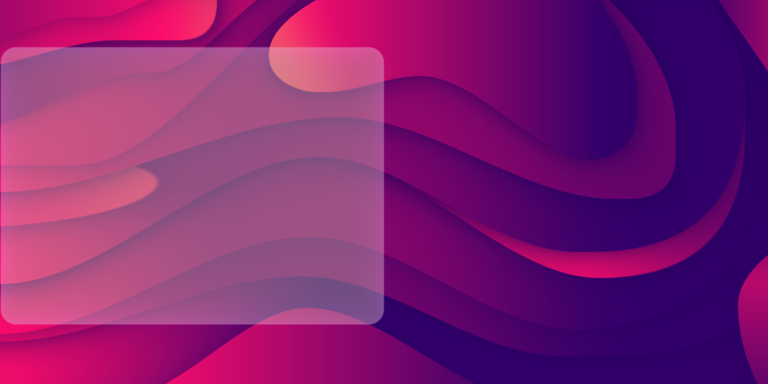
Write a WebGL 1 fragment shader that draws this background.

```glsl
precision highp float;
// Flowing pink and violet paper waves behind a frosted glass panel.
uniform vec2 u_resolution;

const vec3 PINK = vec3(1.0, 0.05, 0.42);
const vec3 CORAL = vec3(0.93, 0.33, 0.42);
const vec3 VIOLET = vec3(0.2, 0.0, 0.415);
const vec3 SHADOW = vec3(0.13, 0.0, 0.36);

// Smooth maximum: rounds the corner where two borders meet.
float smax(float a, float b, float k) {
  float h = clamp(0.5 + 0.5 * (a - b) / k, 0.0, 1.0);
  return mix(b, a, h) + k * h * (1.0 - h);
}

// Eased height from point a to point b.
float rise(float x, vec2 a, vec2 b) {
  return mix(a.y, b.y, smoothstep(a.x, b.x, x));
}

// Region above a wave (start, crest, trough), closed by a bent right wall.
float bowl(vec2 p, vec2 start, vec2 crest, vec2 trough, vec2 wall, float k) {
  float height = rise(p.x, start, crest) + rise(p.x, vec2(crest.x, 0.0), vec2(trough.x, trough.y - crest.y));
  float bend = max(p.y - wall.y, 0.0);
  return smax(height - p.y, p.x - wall.x + 1.5 * bend * bend, k);
}

// Pink at the left, a middle tone, then the end tone at the right.
vec3 ramp(float x, float middle, float end) {
  float t = middle * smoothstep(-0.05, 0.65, x) + (end - middle) * smoothstep(0.95, 1.7, x);
  return mix(PINK, VIOLET, t);
}

vec3 blend(float t) {
  return mix(PINK, VIOLET, clamp(t, 0.0, 1.0));
}

// Lays a sheet over the colour below, with a soft shadow outside its edge.
vec3 sheet(vec3 below, float d, vec3 fill, float shade) {
  float px = 1.0 / u_resolution.y;
  below = mix(below, SHADOW, shade * exp(-max(d, 0.0) / 0.035));
  return mix(fill, below, smoothstep(-px, px, d));
}

void main() {
  vec2 p = gl_FragCoord.xy / u_resolution * vec2(2.0, 1.0);
  float x = p.x;
  float y = p.y;
  float d;

  // Base and the hump at the bottom
  vec3 col = blend(x * 1.25 - 0.05);
  d = y - rise(x, vec2(0.3, -0.04), vec2(0.8, 0.198)) + rise(x, vec2(0.8, 0.0), vec2(1.4, 0.24));
  vec3 hump = blend((x - 0.35) / 1.0);

  // Nested waves, from the lowest to the topmost
  col = sheet(col, bowl(p, vec2(0.0, 0.11), vec2(0.79, 0.28), vec2(1.46, 0.073), vec2(2.1, 1.0), 0.5),
    ramp(x, 0.7, 1.0), 0.35);
  col = sheet(col, d, hump, 0.2);
  col = sheet(col, bowl(p, vec2(0.0, 0.13), vec2(0.807, 0.383), vec2(1.51, 0.14), vec2(1.97, 1.0), 0.5),
    ramp(x, 0.6, 1.0), 0.3);
  col = sheet(col, bowl(p, vec2(0.0, 0.26), vec2(0.83, 0.591), vec2(1.56, 0.276), vec2(1.94, 0.75), 0.38),
    blend(0.08 + 0.75 * smoothstep(0.0, 0.6, abs(x - 1.5))), 0.25);
  col = sheet(col, bowl(p, vec2(0.0, 0.26), vec2(0.83, 0.591), vec2(1.5, 0.344), vec2(1.94, 0.75), 0.4),
    ramp(x, 0.62, 1.0), 0.5);

  // Pink tongue at the left
  d = (length((p - vec2(0.0, 0.5 + 0.06 * x)) / vec2(0.41, 0.09)) - 1.0) * 0.09;
  col = sheet(col, d, mix(PINK, CORAL, 0.4 * smoothstep(0.1, 0.4, x)), 0.45);

  col = sheet(col, bowl(p, vec2(0.0, 0.5), vec2(0.885, 0.695), vec2(1.6, 0.482), vec2(1.76, 0.66), 0.12),
    ramp(x, 0.52, 0.74), 0.5);

  // Folds at the upper left
  col = sheet(col, rise(x, vec2(0.2, 0.57), vec2(1.0, 1.1)) - y, blend(0.1 + 0.6 * x), 0.35);
  d = rise(x, vec2(-0.1, 0.66), vec2(0.38, 0.81)) + rise(x, vec2(0.4, 0.0), vec2(0.78, 0.24)) - y;
  col = sheet(col, d, blend(0.65 - 0.6 * x), 0.35);
  d = smax(rise(x, vec2(-0.1, 0.82), vec2(0.3, 0.895)) - y, x - 0.565, 0.1);
  col = sheet(col, d, mix(blend(0.25 - 0.6 * x), CORAL, 0.6 * smoothstep(0.4, 0.58, x)), 0.5);
  d = rise(x, vec2(-0.05, 0.89), vec2(0.2, 0.955)) + rise(x, vec2(0.25, 0.0), vec2(0.5, 0.08)) - y;
  col = sheet(col, d, blend(0.45 - 0.9 * x), 0.3);

  // Large drop at the top
  d = bowl(p, vec2(0.846, 0.76), vec2(1.094, 0.802), vec2(1.55, 0.583), vec2(1.66, 0.74), 0.14);
  float drop = y - 0.857;
  d = smax(d, 0.7 + 6.0 * drop * drop - x, 0.07);
  col = sheet(col, d, mix(CORAL, blend((x - 0.75) / 0.82), smoothstep(0.68, 0.92, x + 0.4 * drop)), 0.5);

  // Shapes at the right border
  float lobe = y - 0.206;
  d = 1.922 + mix(1.2, 4.6, step(0.0, lobe)) * lobe * lobe - x;
  col = sheet(col, d, blend(0.35 + 1.6 * abs(y - 0.26)), 0.3);
  d = 1.87 + 0.7 * (1.0 - y) - x;
  col = sheet(col, d, blend(0.85 - 2.5 * (x - 1.87)), 0.2);

  // Frosted glass panel with a lit rim
  vec2 q = abs(p - vec2(0.501, 0.516)) - vec2(0.459, 0.321);
  d = length(max(q, 0.0)) + min(max(q.x, q.y), 0.0) - 0.04;
  vec3 glass = mix(col, vec3(0.75, 0.68, 0.64), 0.45);
  glass += vec3(0.07, 0.01, 0.09) * exp(min(d, 0.0) / 0.035);
  float px = 1.0 / u_resolution.y;
  col = mix(glass, col, smoothstep(-px, px, d));

  gl_FragColor = vec4(col, 1.0);
}
```
